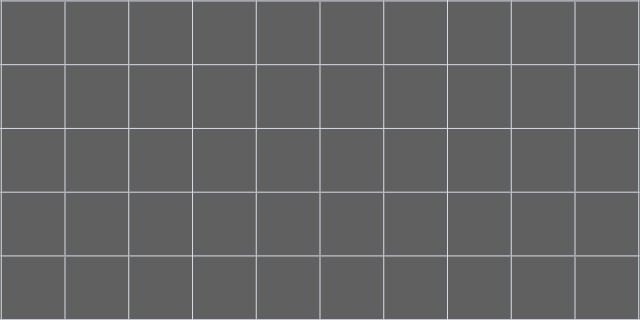
This pattern is drawn by a Shadertoy shader. Its source:

```glsl
// Draws a flat grey field ruled into square cells by thin pale blue-white lines,
// ten cells across and five down, centred on the canvas.
// Each line is a box-filtered band around the nearest cell border.

// Signed distance to the nearest multiple of the spacing, per axis.
vec2 nearestLine(vec2 p, float spacing) {
    return p - spacing * round(p / spacing);
}

// Share of a pixel, centred at distance d, that a band of given width covers.
vec2 bandCoverage(vec2 d, float width, float pixel) {
    vec2 upper = min(d + 0.5 * pixel, vec2(0.5 * width));
    vec2 lower = max(d - 0.5 * pixel, vec2(-0.5 * width));
    return clamp((upper - lower) / pixel, 0.0, 1.0);
}

void mainImage(out vec4 fragColor, in vec2 fragCoord) {
    // Canvas heights, measured from the centre
    vec2 p = (fragCoord - 0.5 * iResolution.xy) / iResolution.y;
    float pixel = 1.0 / iResolution.y;

    // A column border runs through the centre; rows sit half a cell off it
    float cell = 51.0 / 256.0;
    vec2 d = nearestLine(p + vec2(0.0, 0.5 * cell + 0.00094), cell);

    // Rule both directions over the field
    vec2 ruled = bandCoverage(d, 0.00305, pixel);
    float line = max(ruled.x, ruled.y);
    vec3 color = mix(vec3(0.378), vec3(0.85, 0.875, 0.925), line);

    fragColor = vec4(color, 1.0);
}
```
